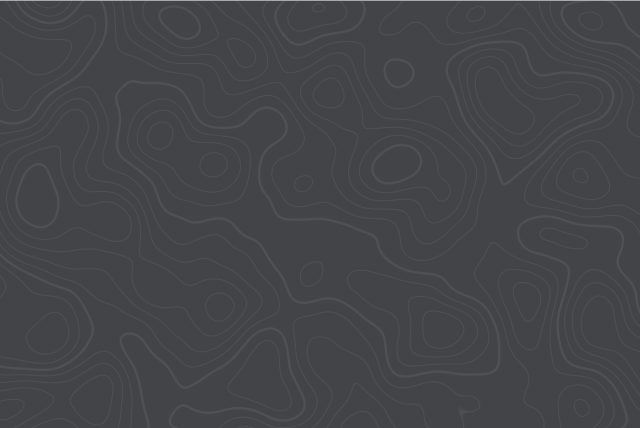
A WebGL 2 fragment shader for this pattern:

```glsl
#version 300 es
precision highp float;

uniform vec2 u_resolution;
out vec4 fragColor;

// Unit gradient vector for a lattice corner
vec2 cornerGradient(vec2 cell) {
    vec3 q = fract(vec3(cell.xyx) * vec3(0.1031, 0.1030, 0.0973));
    q += dot(q, q.yzx + 33.33);
    float angle = 6.28318 * fract((q.x + q.y) * q.z);
    return vec2(cos(angle), sin(angle));
}

float gradientNoise(vec2 p) {
    vec2 cell = floor(p), f = fract(p);
    vec2 blend = f * f * f * (f * (f * 6.0 - 15.0) + 10.0);
    vec2 right = vec2(1, 0), up = vec2(0, 1);
    float a = dot(cornerGradient(cell), f);
    float b = dot(cornerGradient(cell + right), f - right);
    float c = dot(cornerGradient(cell + up), f - up);
    float d = dot(cornerGradient(cell + 1.0), f - 1.0);
    return mix(mix(a, b, blend.x), mix(c, d, blend.x), blend.y);
}

// Terrain height, counted in contour levels
float elevation(vec2 p) {
    vec2 q = mat2(0.8, 0.6, -0.6, 0.8) * p * 3.7 + vec2(17.3, 9.6);
    float hills = gradientNoise(q);
    float ridges = gradientNoise(q * 1.9 + vec2(41.7, 23.2));
    return 8.2 * (hills + 0.36 * ridges);
}

void main() {
    vec2 p = gl_FragCoord.xy / u_resolution.y;
    float pixel = 1.0 / u_resolution.y;

    // Distance to the nearest contour, from height and slope
    float height = elevation(p);
    vec2 stepX = vec2(0.002, 0.0);
    vec2 slope = vec2(elevation(p + stepX) - elevation(p - stepX),
                      elevation(p + stepX.yx) - elevation(p - stepX.yx)) / 0.004;
    float level = round(height);
    float contourDistance = abs(height - level) / max(length(slope), 6.0);

    // Every fifth contour is heavy
    bool isIndexLine = mod(level - 1.0, 5.0) < 0.5;
    float halfWidth = isIndexLine ? 0.0027 : 0.0011;
    float line = clamp((halfWidth - contourDistance) / pixel + 0.5, 0.0, 1.0);

    vec3 slate = vec3(0.262, 0.267, 0.278);
    vec3 paleSlate = vec3(0.311, 0.314, 0.323);
    vec3 color = mix(slate, paleSlate, line);

    // Pale hairline along the top edge
    float topEdge = clamp((p.y - 0.9982) / pixel + 0.5, 0.0, 1.0);
    color = mix(color, vec3(0.76, 0.78, 0.80), topEdge);
    fragColor = vec4(color, 1.0);
}
```
